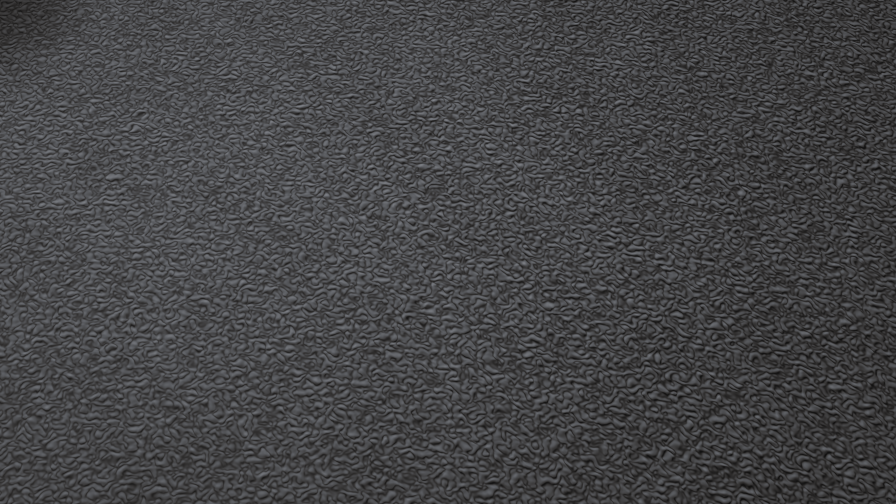
This texture is drawn by a Shadertoy shader. Its source:

```glsl
// Dark pebbled leather or moulded plastic seen at a slant.
// Warped gradient noise is folded into fine grains with thin creases, embossed
// by light from above, and laid over a broad soft sheen that fades to the right.

const float GRAIN_FREQUENCY = 72.0;  // noise cells per canvas height, near edge
const float SHADOW_LEVEL = 0.192;    // brightness far from the sheen
const float SHEEN_GAIN = 0.125;
const vec3 WARM_SHADE = vec3(1.03, 0.995, 0.985);
const vec3 COOL_LIGHT = vec3(0.975, 0.995, 1.04);

vec2 hashGradient(vec2 cell) {
    vec3 h = fract(cell.xyx * vec3(0.1031, 0.1030, 0.0973));
    h += dot(h, h.yzx + 33.33);
    float angle = 6.28318 * fract((h.x + h.y) * h.z);
    return vec2(cos(angle), sin(angle));
}

float gradientNoise(vec2 p) {
    vec2 i = floor(p), f = fract(p);
    vec2 u = f * f * f * (f * (f * 6.0 - 15.0) + 10.0);
    float a = dot(hashGradient(i), f);
    float b = dot(hashGradient(i + vec2(1, 0)), f - vec2(1, 0));
    float c = dot(hashGradient(i + vec2(0, 1)), f - vec2(0, 1));
    float d = dot(hashGradient(i + vec2(1, 1)), f - vec2(1, 1));
    return mix(mix(a, b, u.x), mix(c, d, u.x), u.y);
}

// Slanted plane: grains shrink with height and lean down to the right.
vec2 surfacePoint(vec2 p) {
    vec2 q = vec2(p.x - 0.9, p.y) / (1.0 - 0.24 * p.y);
    q.y += 0.06 * p.x * p.x;
    return q * vec2(0.84, 1.0) * GRAIN_FREQUENCY + 150.0;
}

// Bends the grain outlines so that no lattice shows.
vec2 warp(vec2 q, float amount) {
    vec2 bend = vec2(gradientNoise(q * 0.6 + 17.3), gradientNoise(q * 0.6 + 61.8));
    return q + amount * bend;
}

// Folded noise: x is the height, y is 0 in a crease and 1 on a grain.
vec2 grainRelief(vec2 q) {
    float fold = gradientNoise(q) + 0.2 * gradientNoise(q * 1.9 + 9.7);
    float dome = sqrt(fold * fold + 0.006);
    float height = dome + 0.45 * gradientNoise(q * 1.2 + 41.0);
    return vec2(height, smoothstep(0.0, 0.26, abs(fold)));
}

// Relative brightness of the embossed grain, centred on zero.
float grainShade(vec2 q, vec2 lightStep) {
    vec2 here = grainRelief(q);
    float slope = here.x - grainRelief(q + lightStep).x;
    return 0.92 * slope + 0.34 * (here.y - 0.62);
}

// Broad reflection, with a dark upper left corner.
float sheen(vec2 uv) {
    vec2 d = (uv - vec2(0.22, 0.66)) * vec2(1.45, 1.2);
    float corner = length((uv - vec2(0.0, 1.0)) * vec2(1.6, 1.0));
    float light = SHADOW_LEVEL + SHEEN_GAIN * exp(-dot(d, d));
    return light * mix(0.6, 1.0, smoothstep(0.0, 0.2, corner));
}

vec3 leather(vec2 p, vec2 uv) {
    vec2 q = warp(surfacePoint(p), 0.5);
    float contrast = mix(0.85, 1.2, smoothstep(0.1, 0.9, uv.x));
    float mottle = 0.05 * gradientNoise(p * 5.0) + 0.06 * gradientNoise(p * 14.0);
    float shade = contrast * grainShade(q, vec2(-0.08, 0.34)) + mottle;
    float value = sheen(uv) * max(1.0 + shade, 0.3);
    return value * mix(WARM_SHADE, COOL_LIGHT, smoothstep(0.12, 0.38, value));
}

void mainImage(out vec4 fragColor, in vec2 fragCoord) {
    // Four samples per pixel smooth the fine creases.
    vec3 color = vec3(0.0);
    for (int k = 0; k < 4; k++) {
        vec2 offset = vec2(k % 2, k / 2) * 0.5 - 0.25;
        vec2 point = fragCoord + offset;
        color += 0.25 * leather(point / iResolution.y, point / iResolution.xy);
    }
    fragColor = vec4(color, 1.0);
}
```
